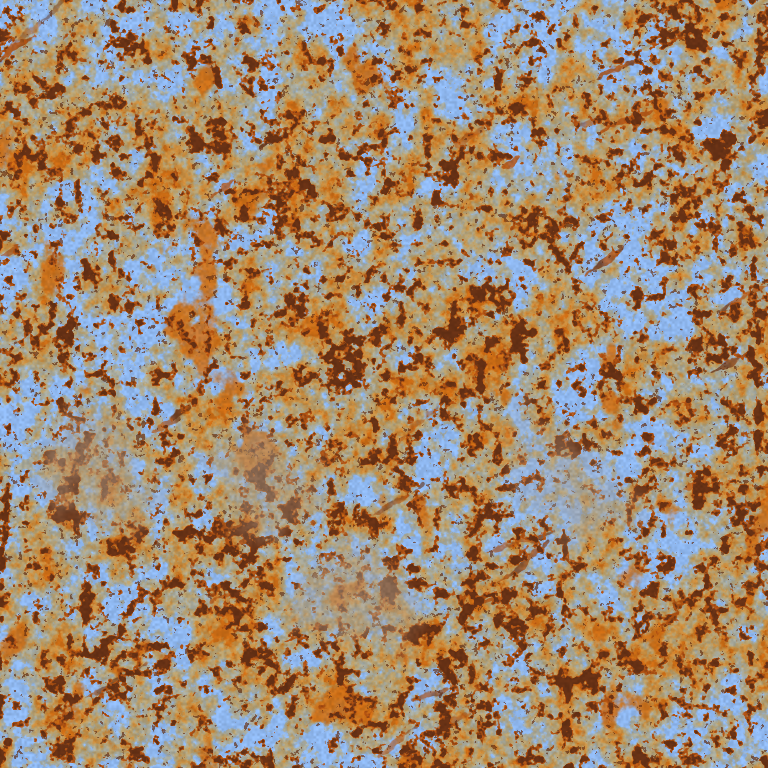
A Shadertoy shader for this texture:

```glsl
// Weathered blue-grey painted metal, eaten by rust specks, stains and scratches.

// Paint ladder, from intact to corroded
const vec3 BLUE   = vec3(0.56, 0.72, 0.94);
const vec3 GREY   = vec3(0.65, 0.66, 0.61);
const vec3 TAN    = vec3(0.71, 0.62, 0.43);
const vec3 OCHRE  = vec3(0.78, 0.55, 0.25);
const vec3 ORANGE = vec3(0.79, 0.42, 0.08);
// Corrosion on top
const vec3 RUST   = vec3(0.69, 0.32, 0.07);
const vec3 BROWN  = vec3(0.40, 0.19, 0.08);
const vec3 HAZE   = vec3(0.66, 0.61, 0.54);

// Feature frequencies, in cells per canvas height
const float BROAD_FREQ   = 5.0;
const float STAIN_FREQ   = 15.0;
const float CLUSTER_FREQ = 24.0;
const float PATCH_FREQ   = 34.0;
const float SPECK_FREQ   = 88.0;
const float GRIT_FREQ    = 125.0;
const float GRAIN_FREQ   = 300.0;

// Thresholds, in standard deviations
const float RUST_LEVEL  = 0.76;
const float BROWN_LEVEL = 1.17;
const float STAIN_LEVEL = 1.75;

const int SCRATCHES = 26;
const int SEAMS = 9;
const int HAZES = 4;

float hash(vec2 p) {
    vec3 q = fract(p.xyx * vec3(0.1031, 0.1030, 0.0973));
    q += dot(q, q.yzx + 33.33);
    return fract((q.x + q.y) * q.z);
}

float noise(vec2 p) {
    vec2 cell = floor(p), f = fract(p);
    f = f * f * (3.0 - 2.0 * f);
    float low  = mix(hash(cell), hash(cell + vec2(1, 0)), f.x);
    float high = mix(hash(cell + vec2(0, 1)), hash(cell + vec2(1, 1)), f.x);
    return mix(low, high, f.y);
}

// Three octaves, scaled to zero mean and unit deviation
float fbm(vec2 p) {
    const mat2 TURN = mat2(1.6, 1.2, -1.2, 1.6);
    float sum = 0.0, weight = 1.0;
    for (int i = 0; i < 3; i++) {
        sum += weight * (noise(p + 40.0) - 0.5);
        p = TURN * p + 17.3;
        weight *= 0.6;
    }
    return sum / 0.262;
}

// Distance to a stroke that tapers towards both ends
float stroke(vec2 p, vec2 centre, float angle, float halfLength, float width) {
    vec2 along = vec2(cos(angle), sin(angle));
    vec2 d = p - centre;
    float t = clamp(dot(d, along), -halfLength, halfLength);
    float taper = 1.0 - 0.7 * abs(t) / halfLength;
    return length(d - along * t) - width * taper;
}

vec3 paintColor(float wear) {
    vec3 c = mix(BLUE, GREY, smoothstep(-1.2, -0.45, wear));
    c = mix(c, TAN, smoothstep(-0.4, 0.4, wear));
    c = mix(c, OCHRE, smoothstep(0.4, 1.15, wear));
    return mix(c, ORANGE, smoothstep(1.2, 2.1, wear));
}

void mainImage(out vec4 fragColor, in vec2 fragCoord) {
    vec2 uv = fragCoord / iResolution.y;
    float aspect = iResolution.x / iResolution.y;
    vec2 grainUv = uv * vec2(1.0, 0.82);

    // Peeling paint
    float wear = 0.80 * fbm(grainUv * PATCH_FREQ)
               + 0.35 * fbm(uv * BROAD_FREQ + 71.0)
               + 0.45 * fbm(uv * GRIT_FREQ + 13.0);
    vec3 color = paintColor(wear);

    // Soft orange stains
    float stain = fbm(grainUv * STAIN_FREQ + 29.0) + 0.2 * wear;
    color = mix(color, ORANGE, 0.85 * smoothstep(-0.3, 0.35, stain - STAIN_LEVEL));

    // Diagonal scratches and broken, nearly vertical seams
    vec2 wobble = 0.002 * vec2(fbm(uv * 30.0 + 5.0), fbm(uv * 30.0 + 90.0));
    float rough = 0.0012 * fbm(uv * SPECK_FREQ + 60.0);
    float scratch = 0.0, seam = 0.0;
    for (int i = 0; i < SCRATCHES; i++) {
        vec2 id = vec2(i, 7);
        vec2 centre = vec2(hash(id) * aspect, hash(id + 20.0));
        float angle = mix(0.3, 0.8, hash(id + 40.0));
        float size = mix(0.012, 0.05, hash(id + 60.0));
        float d = stroke(uv + wobble, centre, angle, size, 0.0035) + rough;
        scratch = max(scratch, (1.0 - smoothstep(-0.001, 0.0015, d)) * mix(0.5, 1.0, hash(id + 80.0)));
    }
    for (int i = 0; i < SEAMS; i++) {
        vec2 id = vec2(i, 131);
        vec2 centre = vec2(hash(id) * aspect, hash(id + 20.0));
        float angle = 1.57 + 0.2 * (hash(id + 40.0) - 0.4);
        float d = stroke(uv + wobble, centre, angle, mix(0.06, 0.2, hash(id + 60.0)), 0.002);
        seam = max(seam, 1.0 - smoothstep(-0.001, 0.004, d));
    }
    vec3 scratchColor = mix(RUST, BROWN, smoothstep(-0.2, 1.6, fbm(uv * CLUSTER_FREQ + 8.0)));
    color = mix(color, scratchColor, 0.9 * scratch);

    // Rust specks with dark cores, denser along seams
    float speck = 0.85 * fbm(uv * SPECK_FREQ + 3.0)
                + 0.35 * fbm(grainUv * CLUSTER_FREQ + 47.0)
                + 0.25 * wear + 0.9 * seam;
    color = mix(color, RUST, smoothstep(-0.22, 0.18, speck - RUST_LEVEL));
    color = mix(color, BROWN, smoothstep(-0.2, 0.3, speck - BROWN_LEVEL));

    // Tiny dark pits
    float pit = fbm(uv * GRIT_FREQ * 1.2 + 55.0);
    color = mix(color, BROWN, 0.7 * smoothstep(1.55, 2.0, pit));

    // Washed-out hazy smudges
    for (int i = 0; i < HAZES; i++) {
        vec2 id = vec2(i, 311);
        vec2 centre = vec2(hash(id) * aspect, hash(id + 20.0));
        float d = length(uv - centre) + 0.018 * fbm(uv * STAIN_FREQ + 15.0);
        color = mix(color, HAZE, 0.5 * (1.0 - smoothstep(0.03, 0.1, d)));
    }

    // Fine surface grain
    color *= 1.0 + 0.16 * (noise(uv * GRAIN_FREQ) - 0.5);
    fragColor = vec4(clamp(color, 0.0, 1.0), 1.0);
}
```
